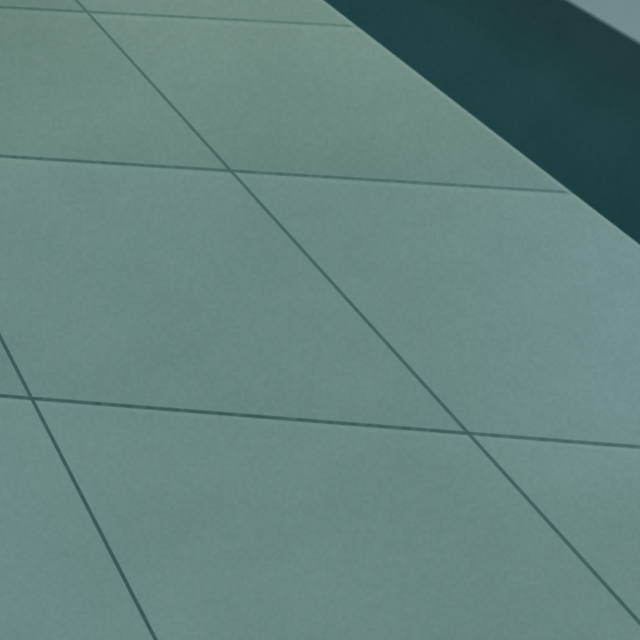
This texture is drawn by a three.js fragment shader. Its source:

```glsl
// Grey-green paving slabs in perspective with thin dark joints, beside a dark channel.
varying vec2 vUv;

const vec3 SLAB_COOL = vec3(0.430, 0.547, 0.545);
const vec3 SLAB_BASE = vec3(0.412, 0.527, 0.507);
const vec3 SLAB_WARM = vec3(0.445, 0.555, 0.520);
const vec3 JOINT = vec3(0.200, 0.325, 0.315);
const vec3 LIP = vec3(0.490, 0.605, 0.580);
const vec3 CHANNEL_TEAL = vec3(0.130, 0.258, 0.268);
const vec3 CHANNEL_DEEP = vec3(0.130, 0.228, 0.240);
const vec3 FAR_KERB = vec3(0.450, 0.550, 0.555);
const float SOFT = 0.0016;
const float EDGE_COLUMN = 2.0;

float hash(vec2 p) {
  p = fract(p * vec2(0.1031, 0.1137));
  p += dot(p, p.yx + 33.33);
  return fract((p.x + p.y) * p.x * 17.0);
}

float noise(vec2 p) {
  vec2 i = floor(p);
  vec2 f = fract(p);
  f = f * f * (3.0 - 2.0 * f);
  return mix(mix(hash(i), hash(i + vec2(1.0, 0.0)), f.x),
             mix(hash(i + vec2(0.0, 1.0)), hash(i + vec2(1.0, 1.0)), f.x), f.y);
}

float fbm(vec2 p) {
  float sum = 0.0;
  float amp = 0.5;
  for (int i = 0; i < 4; i++) {
    sum += amp * noise(p);
    p = p * 2.03 + 17.1;
    amp *= 0.5;
  }
  return sum;
}

// Canvas point to slab grid: solves the ground-plane projection for (column, row).
vec2 toGrid(vec2 p) {
  const vec2 origin = vec2(0.0495, 0.3776);
  const vec2 acrossAxis = vec2(0.6610, -0.0641);
  const vec2 awayAxis = vec2(-0.2465, 0.6296);
  const vec2 depth = vec2(-0.0291, 0.3156);
  vec2 a = acrossAxis - depth.x * p;
  vec2 b = awayAxis - depth.y * p;
  vec2 r = p - origin;
  return vec2(r.x * b.y - r.y * b.x, a.x * r.y - a.y * r.x) / (a.x * b.y - a.y * b.x);
}

float lineMask(float dist, float halfWidth) {
  return 1.0 - smoothstep(halfWidth - SOFT, halfWidth + SOFT, abs(dist));
}

// Slab body: broad light falloff, slight change per slab, mottling and grain.
vec3 slabColor(vec2 p, vec2 grid) {
  vec3 color = mix(SLAB_COOL, SLAB_BASE, smoothstep(-0.15, 0.4, p.x + 0.5 * p.y));
  color = mix(color, SLAB_WARM, smoothstep(0.6, 1.0, p.y));
  color = mix(color, SLAB_COOL + 0.012, 0.9 * smoothstep(0.55, 1.0, p.x)
              * smoothstep(0.1, 0.4, p.y) * (1.0 - smoothstep(0.6, 0.85, p.y)));
  color += 0.014 * (hash(floor(grid) + 7.0) - 0.5);
  color += 0.014 * (fract(grid.y) - 0.5);
  color += 0.035 * (fbm(p * vec2(7.0, 11.0)) - 0.47);
  color += 0.020 * (noise(p * 190.0) - 0.5);
  return color - 0.035 * smoothstep(0.25, 0.0, length(p - vec2(0.0, 1.0)));
}

vec3 channelColor(vec2 p, float farDist) {
  vec3 color = mix(CHANNEL_TEAL, CHANNEL_DEEP, smoothstep(-0.14, -0.03, farDist));
  color -= 0.018 * smoothstep(0.82, 0.64, p.y);
  color += 0.022 * (fbm(p * 14.0) - 0.47);
  color += 0.010 * (noise(p * 190.0) - 0.5);
  vec3 kerb = FAR_KERB + 0.04 * (fbm(p * 20.0) - 0.47);
  return mix(color, kerb, smoothstep(-0.005, 0.005, farDist));
}

void main() {
  vec2 p = vUv;
  vec2 grid = toGrid(p);

  // Grid distances turned into canvas distances by the local grid slope.
  const float STEP = 0.001;
  vec2 gx = (toGrid(p + vec2(STEP, 0.0)) - grid) / STEP;
  vec2 gy = (toGrid(p + vec2(0.0, STEP)) - grid) / STEP;
  vec2 slope = sqrt(gx * gx + gy * gy);
  vec2 nearest = floor(grid + 0.5);
  nearest.x = min(nearest.x, EDGE_COLUMN - 1.0);
  vec2 dist = (grid - nearest) / slope;
  float edgeDist = (grid.x - EDGE_COLUMN) / slope.x;

  // Joints grow thinner, fainter and more broken with distance.
  float far = clamp(grid.y * 0.5, -0.3, 1.0);
  float halfWidth = 0.0027 - 0.0008 * far;
  float wear = 0.8 + 0.4 * noise(p * 130.0);
  float rowFade = 0.82 - 0.26 * far - 0.14 * clamp(grid.x, 0.0, 2.0);
  float columnFade = 0.84 - 0.16 * far - 0.14 * clamp(grid.x, 0.0, 1.0);
  float rowJoint = lineMask(dist.y, halfWidth) * rowFade * wear;
  float columnJoint = lineMask(dist.x, halfWidth) * columnFade * (0.6 + 0.4 * wear);

  vec3 color = slabColor(p, grid);
  color += 0.014 * lineMask(dist.y + 0.0065, 0.0025);
  color = mix(color, JOINT, clamp(max(rowJoint, columnJoint), 0.0, 1.0));
  color = mix(color, LIP, 0.55 * lineMask(edgeDist + 0.003, 0.0025));

  // Dark channel past the last column, with the pale kerb beyond it.
  float farDist = dot(p, vec2(0.509, 0.861)) - 1.3115;
  color = mix(color, channelColor(p, farDist), smoothstep(-0.0022, 0.0022, edgeDist));

  gl_FragColor = vec4(color, 1.0);
}
```
